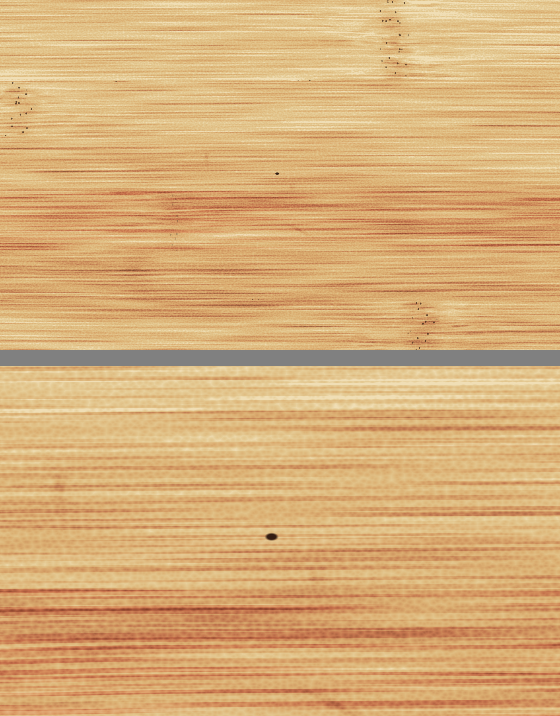
Top, the full canvas; bottom, a detail of the centre.
Write a Shadertoy shader that draws this texture.

```glsl
// Bamboo board: glued horizontal strips with fine fibres, growth nodes and small blemishes.

const vec3 PALETTE[6] = vec3[6](
    vec3(0.76, 0.50, 0.33), vec3(0.82, 0.61, 0.39), vec3(0.86, 0.69, 0.45),
    vec3(0.88, 0.75, 0.52), vec3(0.90, 0.80, 0.59), vec3(0.94, 0.87, 0.71));
const vec3 DEEP_BROWN = vec3(0.46, 0.28, 0.17);
const vec3 PIT_COLOR = vec3(0.20, 0.11, 0.07);
const vec3 RED_SHIFT = vec3(0.01, -0.08, -0.045);

// Strips from the bottom up: tone (palette steps), redness, node x, node strength
const vec4 STRIPS[6] = vec4[6](
    vec4(3.0, 0.20, 1.21, 1.0), vec4(2.3, 0.25, 0.40, 0.35),
    vec4(2.2, 0.90, 0.50, 0.50), vec4(3.1, 0.25, -9.0, 0.0),
    vec4(3.4, 0.10, 0.06, 0.9), vec4(3.9, 0.0, 1.12, 1.0));
const float SEAMS[5] = float[5](0.142, 0.281, 0.454, 0.610, 0.770);

// Stains: centre x, centre y, half length, half height
const vec4 STAINS[5] = vec4[5](
    vec4(0.835, 0.466, 0.006, 0.008), vec4(0.590, 0.550, 0.006, 0.016),
    vec4(0.860, 0.340, 0.032, 0.005), vec4(0.540, 0.441, 0.050, 0.010),
    vec4(1.150, 0.350, 0.070, 0.030));
const vec2 KNOT = vec2(0.792, 0.504);

const float FIBRE_DEPTH = 2.1;
const float DASH_DEPTH = 2.3;
const float LIGHT_GAIN = 1.7;
const float MOTTLE = 1.3;
const float GRAIN = 1.6;

float hash(vec2 p) {
    vec3 q = fract(vec3(p.xyx) * 0.1031);
    q += dot(q, q.yzx + 33.33);
    return fract((q.x + q.y) * q.z);
}

// Distance to the nearest scattered point
float cellular(vec2 p) {
    vec2 cell = floor(p);
    float nearest = 2.0;
    for (int j = -1; j <= 1; j++)
    for (int i = -1; i <= 1; i++) {
        vec2 c = cell + vec2(i, j);
        vec2 point = c + vec2(hash(c), hash(c + 57.0));
        nearest = min(nearest, length(p - point));
    }
    return nearest;
}

// Tapered horizontal strands, one per cell, in jittered rows
float fibres(vec2 p, float pitch, float len, float cover, float pixel) {
    float row = floor(p.y / pitch);
    float strand = 0.0;
    for (int k = -1; k <= 1; k++) {
        float r = row + float(k);
        float x = p.x / len + 40.0 * hash(vec2(r, pitch * 3000.0)) + 10.0;
        vec2 id = vec2(floor(x), r + pitch * 7000.0);
        float h = hash(id), thick = hash(id + 31.0);
        float dist = abs(p.y - (r + 0.2 + 0.6 * hash(id + 73.0)) * pitch);
        float halfWidth = pitch * mix(0.10, 0.30, thick);
        float line = 1.0 - smoothstep(halfWidth - 0.5 * pixel, halfWidth + 0.5 * pixel, dist);
        float f = fract(x);
        float taper = smoothstep(0.0, 0.25, f) * (1.0 - smoothstep(0.7, 1.0, f));
        strand = max(strand, line * taper * step(h, cover) * mix(0.35, 1.0, hash(id + 11.0)));
    }
    return strand;
}

vec3 ramp(float tone) {
    vec3 color = PALETTE[0];
    for (int i = 1; i < 6; i++)
        color = mix(color, PALETTE[i], clamp(tone - float(i - 1), 0.0, 1.0));
    return mix(color, DEEP_BROWN, clamp(-0.4 * tone, 0.0, 1.0));
}

void mainImage(out vec4 fragColor, in vec2 fragCoord) {
    vec2 p = fragCoord / iResolution.y;
    float pixel = 1.0 / iResolution.y;

    // Strips and the seams between them
    vec4 strip = STRIPS[0];
    float seam = 0.0;
    for (int i = 0; i < 5; i++) {
        float d = p.y - SEAMS[i] - 0.002 * sin(2.0 * p.x + float(i));
        strip = mix(strip, STRIPS[i + 1], smoothstep(-pixel, pixel, d));
        seam = max(seam, exp(-abs(d) / 0.002));
    }

    // Ragged nodes break the grain into short, slightly tilted dashes
    float away = p.x - strip.z + 0.012 * sin(61.0 * p.y) + 0.008 * sin(143.0 * p.y + 1.0);
    float flare = strip.w * exp(-away * away / 0.05);
    flare *= 0.75 + 0.25 * sin(36.0 * p.y + 13.0 * p.x);
    float core = strip.w * exp(-away * away / 0.0014);
    vec2 q = p;
    q.y += 0.005 * sin(1.8 * p.x + 4.0 * p.y);
    q.y += flare * 0.0035 * sin(11.0 * p.x + 23.0 * p.y);

    // Strand layers
    float dark = fibres(q, 0.0082, 0.50, 0.85, pixel)
               + 0.8 * fibres(q + 0.37, 0.0127, 0.75, 0.75, pixel);
    float dashes = fibres(q, 0.0091, 0.065, 0.7, pixel)
                 + 0.7 * fibres(q + 0.19, 0.0118, 0.11, 0.6, pixel);
    float light = fibres(q + 0.71, 0.0097, 0.42, 0.75, pixel)
                + flare * fibres(q + 0.53, 0.0136, 0.08, 0.7, pixel);

    // Broad tone from layered sines, mottling and grain from cells
    float broad = 0.30 * sin(2.3 * p.x + 17.0 * q.y + 1.0)
                + 0.25 * sin(43.0 * q.y - 1.7 * p.x + sin(3.0 * p.x))
                + 0.20 * sin(97.0 * q.y + 2.0 * p.x);
    float mottle = cellular(q * vec2(4.0, 48.0)) - 0.5;
    float grain = cellular(p * vec2(170.0, 230.0)) - 0.5;
    float tone = strip.x + broad + MOTTLE * mottle + GRAIN * grain + LIGHT_GAIN * light;
    tone -= FIBRE_DEPTH * dark * (1.0 - 0.65 * flare) + DASH_DEPTH * dashes * flare;
    tone += 0.3 * flare - 1.1 * core - 0.8 * seam;

    // Stains, leaning slightly downhill
    for (int i = 0; i < 5; i++) {
        vec2 d = p - STAINS[i].xy;
        d.y += 0.5 * d.x * step(STAINS[i].w, 0.006);
        d /= STAINS[i].zw;
        tone -= 1.2 * exp(-dot(d, d));
    }
    vec3 color = ramp(tone);
    color += RED_SHIFT * strip.y * clamp(dark, 0.0, 1.0);

    // Sparse pits in the nodes and one small dark knot
    float pits = (1.0 - smoothstep(0.06, 0.13, cellular(p * vec2(42.0, 34.0)))) * smoothstep(0.3, 0.7, core);
    float knot = 1.0 - smoothstep(0.6, 1.2, length((p - KNOT) / vec2(0.006, 0.0036)));
    color = mix(color, PIT_COLOR, max(0.7 * pits, knot));
    fragColor = vec4(clamp(color, 0.0, 1.0), 1.0);
}
```
